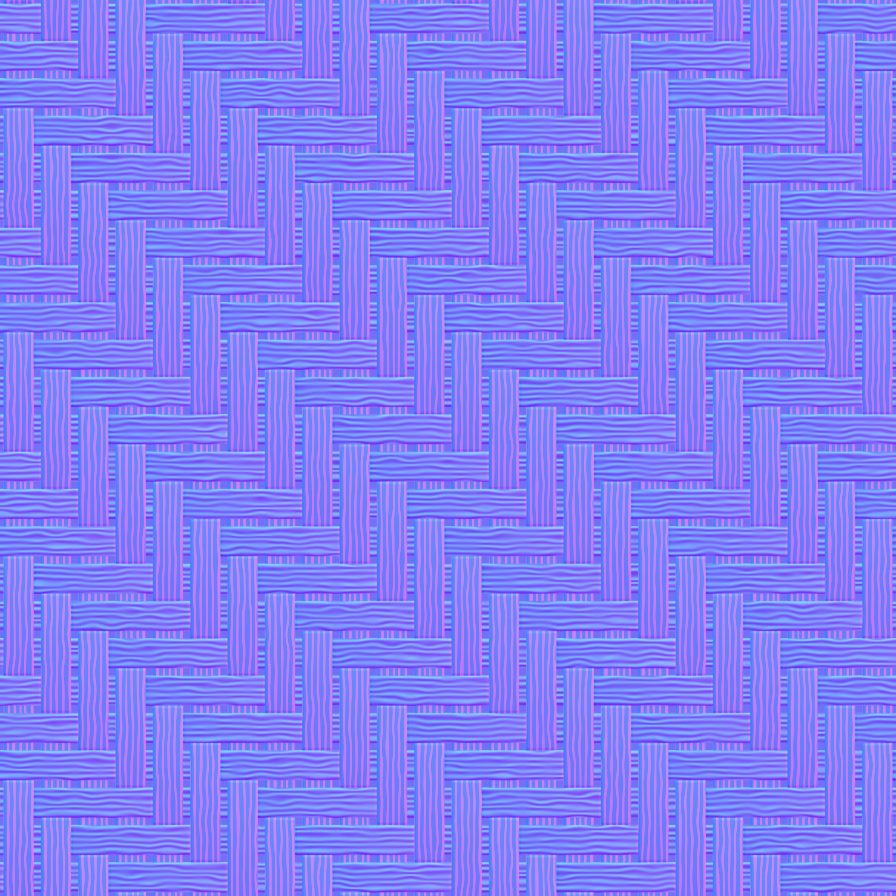
Reproduce this texture map procedurally as a three.js fragment shader.

```glsl
// Tangent-space normal map of a three-over, three-under twill of ribbed cane strips.
// Each cell finds its row strip and column strip, computes their surface slopes,
// layers them by weave order, and encodes the final slope as a colour.
varying vec2 vUv;

const float CELLS = 24.0;        // strips across and down; the weave repeats every 6
const float RIBS = 5.0;          // ribs on one strip
const float HALF_WIDTH = 0.4;    // strip size, in cells
const float HALF_LENGTH = 1.59;
const float SOFT = 0.025;        // edge smoothing, in cells
const float TAU = 6.2831853;

float hash(vec2 p) {
  vec3 q = fract(p.xyx * vec3(0.1031, 0.1030, 0.0973));
  q += dot(q, q.yzx + 33.33);
  return fract((q.x + q.y) * q.z);
}

// Value noise that wraps along x with the given period
float wrapNoise(vec2 p, float period) {
  vec2 i = floor(p), f = fract(p);
  f = f * f * (3.0 - 2.0 * f);
  float x0 = mod(i.x, period), x1 = mod(i.x + 1.0, period);
  float low = mix(hash(vec2(x0, i.y)), hash(vec2(x1, i.y)), f.x);
  float high = mix(hash(vec2(x0, i.y + 1.0)), hash(vec2(x1, i.y + 1.0)), f.x);
  return mix(low, high, f.y);
}

float cover(float d, float halfSize) {
  return 1.0 - smoothstep(-SOFT, SOFT, abs(d) - halfSize);
}

// Outward slope of a rounded border
float bevel(float d, float halfSize) {
  return sign(d) * smoothstep(halfSize - 0.09, halfSize, abs(d));
}

// Wavy rib angle, different on every strip
float ribAngle(float across, float along, float strip, float wobble) {
  vec2 q = vec2(along * 2.0, mod(strip, CELLS) * 9.0 + across * 5.0 + 4.0);
  float bend = wrapNoise(q, CELLS * 2.0) - 0.5;
  return TAU * (RIBS * across / (2.0 * HALF_WIDTH) + wobble * bend);
}

// Column ribs: wide gentle left face, narrow steep right face
vec2 columnSlope(float across, float along, float strip) {
  float wave = sin(ribAngle(across, along, strip, 0.4));
  float rib = mix(-0.17, 0.5, smoothstep(-0.1, 0.75, wave));
  return vec2(rib + 0.3 * bevel(across, HALF_WIDTH), 0.0);
}

// Row ribs: rounded, with uneven depth along the strip
vec2 rowSlope(float across, float along, float strip) {
  float wave = sin(ribAngle(across, along, strip, 0.65));
  vec2 q = vec2(along * 3.0, strip * 5.0 + across * 6.0 + 300.0);
  float depth = mix(0.18, 0.46, wrapNoise(q, CELLS * 3.0));
  float slope = depth * wave + 0.36 * bevel(across, HALF_WIDTH);
  return vec2(0.09 * slope - 0.02, slope);
}

// Arch of a raised span, falling towards both ends
float spanSlope(float d) {
  return 0.05 * d + 0.25 * bevel(d, HALF_LENGTH);
}

vec3 encodeSlope(vec2 slope) {
  vec2 n = clamp(slope, -0.6, 0.6);
  return vec3(0.5 + 0.5 * n, 0.98 + 0.04 * n.y + 0.02 * n.x);
}

void main() {
  vec2 p = vUv * CELLS;
  vec2 cell = mod(floor(p), CELLS);
  vec2 f = fract(p) - 0.5;

  // Signed distance along each strip from the middle of its raised span
  float rowSpan = mod(p.x + cell.y + 4.5, 6.0) - 3.0;
  float columnSpan = mod(p.y + cell.x + 1.5, 6.0) - 3.0;

  vec2 row = rowSlope(f.y, p.x, cell.y);
  vec2 column = columnSlope(f.x, p.y, cell.x);
  float rowCover = cover(f.y, HALF_WIDTH);
  float columnCover = cover(f.x, HALF_WIDTH);

  // Lower layer, visible through the gaps
  vec2 slope = vec2(-0.1, -0.12);
  slope = mix(slope, row * 1.2, rowCover);
  slope = mix(slope, column * 1.2, columnCover);

  // Raised spans
  vec2 rowTop = row + vec2(spanSlope(rowSpan), 0.0);
  vec2 columnTop = column + vec2(0.0, spanSlope(columnSpan));
  slope = mix(slope, rowTop, rowCover * cover(rowSpan, HALF_LENGTH));
  slope = mix(slope, columnTop, columnCover * cover(columnSpan, HALF_LENGTH));

  gl_FragColor = vec4(encodeSlope(slope), 1.0);
}
```
